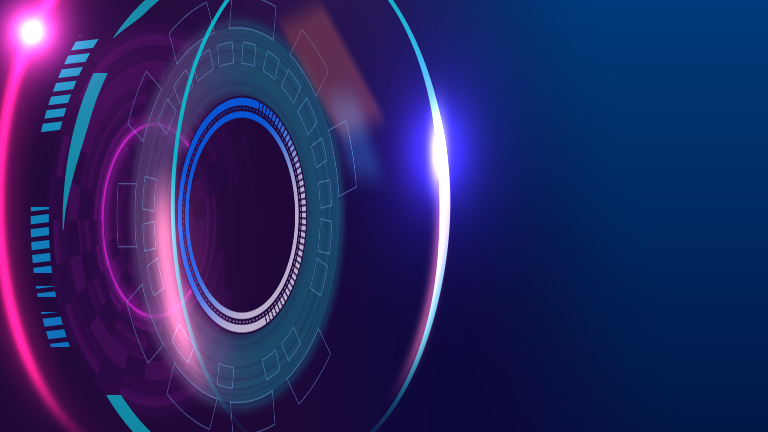
A Shadertoy shader for this background:

```glsl
// Neon instrument rings with glowing arcs and two light flares on deep blue.

// Layout in canvas heights, origin at the lower left
const float TAU = 6.28319;
const vec2 DIAL = vec2(0.56, 0.502);
const vec2 DIAL_RADII = vec2(0.148, 0.271);
const vec2 DISC = vec2(0.549, 0.502);
const vec2 ECHO = vec2(0.359, 0.49);
const vec2 ARC = vec2(0.715, 0.525);
const vec2 ARC_RADII = vec2(0.315, 0.593);
const vec2 PINK_ARC = vec2(0.312, 0.535);
const vec2 BLADE = vec2(0.539, 0.486);
const vec2 BLADE_RADII = vec2(0.394, 0.6);
const vec2 BAR_RADII = vec2(0.447, 0.641);
const float BAR_PITCH = 0.0301;
const vec2 SHARD = vec2(0.768, 0.835);
const vec2 PINK_FLARE = vec2(0.074, 0.926);
const vec2 BLUE_FLARE = vec2(1.014, 0.65);

const vec3 PLUM = vec3(0.12, 0.03, 0.22);
const vec3 INDIGO = vec3(0.05, 0.03, 0.23);
const vec3 NAVY = vec3(0.0, 0.09, 0.28);
const vec3 AZURE = vec3(0.0, 0.23, 0.48);
const vec3 TEAL = vec3(0.1, 0.38, 0.48);
const vec3 MAUVE = vec3(0.36, 0.28, 0.48);
const vec3 CYAN = vec3(0.05, 0.75, 0.82);
const vec3 BLUE = vec3(0.03, 0.36, 0.88);
const vec3 VIOLET = vec3(0.26, 0.2, 0.95);
const vec3 LILAC = vec3(0.78, 0.74, 0.85);
const vec3 MAGENTA = vec3(0.72, 0.12, 0.6);
const vec3 ROSE = vec3(1.0, 0.12, 0.42);
const vec3 PINK = vec3(1.0, 0.28, 0.75);
const vec3 SALMON = vec3(1.0, 0.48, 0.55);

float hash(float n) { return fract(sin(n * 127.1) * 43758.545); }

// Antialiased line
float stroke(float d, float halfWidth) {
    return clamp(0.5 - (abs(d) - halfWidth) * iResolution.y, 0.0, 1.0);
}

float glow(float d, float size) { return exp(-d * d / (size * size)); }

// Soft-ended interval
float band(float x, float lo, float hi, float soft) {
    return smoothstep(lo - soft, lo + soft, x) * smoothstep(hi + soft, hi - soft, x);
}

float ellipse(vec2 q, vec2 radii) {
    float f = length(q / radii);
    return (f - 1.0) * f / max(length(q / (radii * radii)), 0.001);
}

// x: radius relative to the dial, y: turn from 0 to 1
vec2 ringPolar(vec2 q) {
    q /= DIAL_RADII;
    return vec2(length(q), fract(atan(q.y, q.x) / TAU));
}

float rimLine(float r, float width) { return stroke(r * 0.2, width); }

// Scattered curved frames between two radii
float frames(vec2 polar, float lo, float hi, float count) {
    float cell = polar.y * count, id = floor(cell) + 2.0, span = TAU / count;
    vec2 q = vec2(polar.x - 0.5 * (lo + hi), (fract(cell) - 0.5) * span * polar.x);
    vec2 d = abs(q) - vec2(0.5 * (hi - lo), span * lo * mix(0.28, 0.46, hash(id + 3.0)));
    return rimLine(max(d.x, d.y), 0.0009) * step(hash(id), 0.65);
}

vec3 backdrop(vec2 p) {
    vec3 c = mix(PLUM, INDIGO, smoothstep(0.55, 1.05, p.x));
    c += 0.2 * MAUVE * smoothstep(0.5, 1.1, p.y) * glow(p.x - 0.85, 0.4);
    return mix(c, mix(NAVY, AZURE, p.y), smoothstep(0.83, 1.38, p.x + 0.25 * p.y - 0.25));
}

vec3 drawRings(vec3 col, vec2 p) {
    // Faint magenta echo
    vec2 echo = ringPolar(p - ECHO);
    float gaps = step(0.35, hash(floor(echo.y * 26.0) + floor(echo.x * 5.0)));
    float lines = 0.3 + 0.7 * hash(floor(echo.x * 22.0)) * gaps;
    float halo = 0.4 * rimLine(echo.x - 0.82, 0.003) + 0.3 * glow(echo.x - 0.82, 0.09);
    col += MAGENTA * (0.2 * lines * band(echo.x, 0.35, 1.65, 0.12) + halo);

    // Grooved disc and its hollow
    vec2 disc = ringPolar(p - DISC), dial = ringPolar(p - DIAL);
    float grooves = 0.56 + 0.22 * hash(floor(disc.x * 38.0));
    vec3 tint = mix(MAUVE, TEAL, smoothstep(0.38, 0.62, p.x));
    col = mix(col, tint, band(disc.x, 1.02, 1.65, 0.11) * grooves);
    vec3 inside = PLUM + 0.12 * MAGENTA * lines * smoothstep(0.62, 0.45, p.x);
    col = mix(col, inside, rimLine(dial.x, 0.204) * 0.9);

    // Dial rims, ticked on the right
    float warm = smoothstep(-0.35, 0.65, dot(p - DIAL, vec2(5.0, -2.4)));
    float ticks = smoothstep(0.12, 0.25, abs(fract(dial.y * 110.0) - 0.5));
    float ticked = step(0.3, abs(dial.y - 0.51));
    float rim = rimLine(dial.x - 0.97, 0.0065) * mix(1.0, 0.25 + 0.75 * ticks, ticked);
    rim = max(rim, rimLine(dial.x - 0.86, 0.0055));
    rim = max(rim, 0.6 * rimLine(dial.x - 0.915, 0.0015) * ticks);
    col = mix(col, mix(BLUE, LILAC, warm), rim * 0.92);

    float outline = max(frames(disc, 1.3, 1.48, 24.0), frames(disc, 1.6, 1.88, 11.0));
    return mix(col, mix(MAGENTA, CYAN, 0.6) + 0.1, outline * 0.6);
}

// Tapered blades and stacked bars
vec3 drawLeftMarks(vec3 col, vec2 p) {
    float y = p.y, thick = 0.015 * smoothstep(0.42, 0.72, y) * step(y, 0.831);
    thick += 0.015 * step(y, 0.085) + 0.011 * smoothstep(0.9, 0.97, y);
    float blade = stroke(ellipse(p - BLADE, BLADE_RADII) + thick, thick);
    col = mix(col, CYAN, blade * step(0.001, thick) * 0.7);
    float row = fract((y - 0.12 * p.x) / BAR_PITCH + 0.5) - 0.5;
    float bars = stroke(ellipse(p - BLADE, BAR_RADII), 0.021) * stroke(row * BAR_PITCH, 0.0095);
    bars *= band(y, 0.694, 0.917, 0.001) + band(y, 0.368, 0.521, 0.001)
        + band(y, 0.313, 0.338, 0.001) + band(y, 0.197, 0.278, 0.001);
    return mix(col, mix(BLUE, CYAN, 0.3 + 0.7 * y), bars * 0.8);
}

void mainImage(out vec4 fragColor, in vec2 fragCoord) {
    vec2 p = fragCoord / iResolution.y;
    vec3 col = drawRings(backdrop(p), p);
    if (p.x < BLADE.x) col = drawLeftMarks(col, p);

    // Slanted glass shard
    vec2 s = mat2(0.88, -0.48, 0.48, 0.88) * (p - SHARD);
    col = mix(col, SALMON * 0.6, 0.5 * band(s.x, -0.055, 0.055, 0.012) * band(s.y, -0.15, 0.15, 0.04));
    col += TEAL * 0.45 * band(p.x + 0.3 * p.y, 0.99, 1.06, 0.025) * band(p.y, 0.59, 0.78, 0.05);

    // Great cyan arc with salmon light
    float arc = ellipse(p - ARC, ARC_RADII), right = step(ARC.x, p.x);
    float heat = right * glow(p.y - 0.55, 0.25);
    float fade = smoothstep(-0.1, mix(0.6, 0.3, right), p.y);
    col = mix(col, mix(CYAN, LILAC + 0.15, heat), stroke(arc, 0.0045 + 0.008 * heat) * fade * 0.9);
    float sweep = 0.6 * glow(arc - 0.022, 0.026) + 0.18 * glow(arc, 0.07);
    col += SALMON * band(p.y, 0.15, 0.55, 0.1) * mix(sweep, 0.55 * glow(arc + 0.01, 0.014), right);

    // Pink arc at the left edge
    float pink = ellipse(p - PINK_ARC, ARC_RADII);
    float pinkFade = step(p.x, PINK_ARC.x) * smoothstep(-0.1, 0.25, p.y);
    col += ROSE * pinkFade * (0.9 * glow(pink, 0.014) + 0.28 * glow(pink, 0.05));

    // Flares
    float d = length(p - PINK_FLARE);
    col += PINK * (0.95 * glow(d, 0.075) + 0.22 * glow(d, 0.17)) + glow(d, 0.032);
    vec2 b = p - BLUE_FLARE;
    d = length(b * vec2(1.0, 0.67));
    col += VIOLET * (0.8 * glow(d, 0.075) + 0.3 * glow(d, 0.17));
    col += glow(length(b * vec2(1.0, 0.24)), 0.019);
    fragColor = vec4(clamp(col, 0.0, 1.0), 1.0);
}
```
